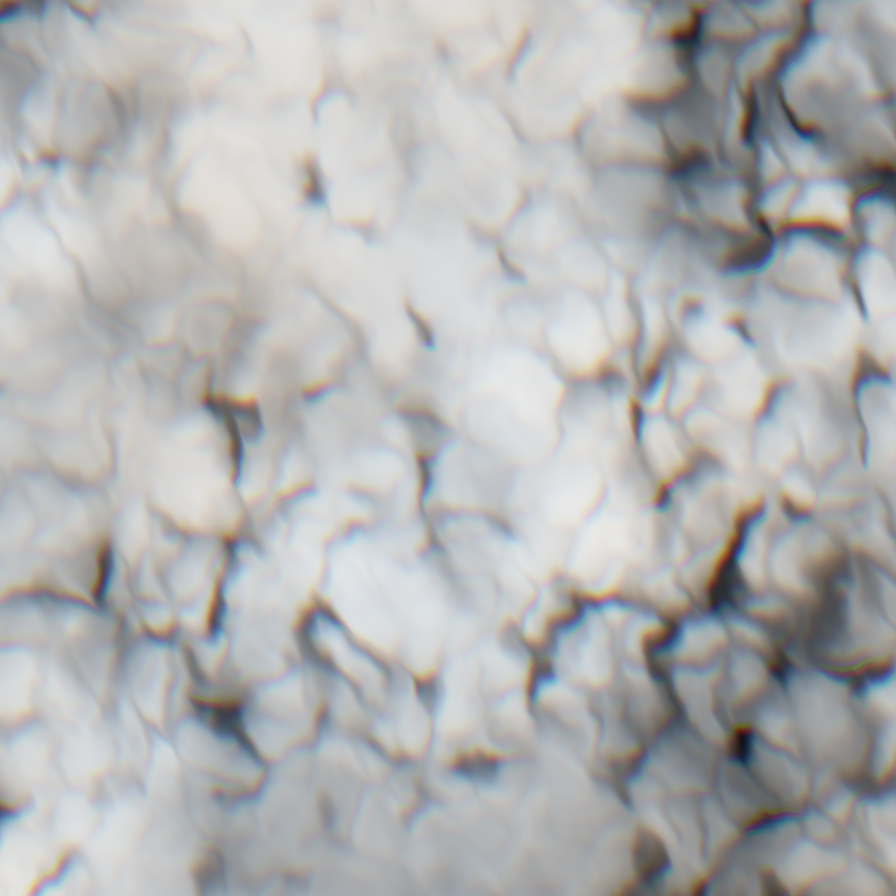
Write a WebGL 1 fragment shader that draws this texture.

```glsl
precision highp float;
// Pale, billowing cloud-like lumps parted by soft grey seams and small dark pits.
// Warped cellular noise gives lumps and seams, fractal noise shades them, and
// each colour channel samples the tone slightly shifted to make colour fringes.
uniform vec2 u_resolution;

const float LUMP_SCALE = 7.5;                 // large lumps per canvas height
const float FOLD_SCALE = 16.0;                // small folds per canvas height
const float WARP = 0.10;                      // bending of the seams
const float BASE_TONE = 0.80;
const float BROAD_CONTRAST = 0.72;
const float SEAM_DEPTH = 0.15;
const float FOLD_DEPTH = 0.08;
const float SHADE_DEPTH = 0.18;
const float PIT_DEPTH = 0.46;
const float MOTTLE_DEPTH = 0.16;
const float STREAK_DEPTH = 0.06;
const vec2 FRINGE = vec2(-0.0025, 0.0055);    // channel shift, red against blue
const vec3 TINT = vec3(0.995, 1.0, 1.003);
const float HUE_DRIFT = 0.06;

float hash(vec2 p) {
  return fract(sin(dot(p, vec2(127.1, 311.7))) * 43758.5453);
}

float noise(vec2 p) {
  vec2 i = floor(p);
  vec2 f = fract(p);
  f = f * f * f * (f * (f * 6.0 - 15.0) + 10.0);
  return mix(mix(hash(i), hash(i + vec2(1.0, 0.0)), f.x),
             mix(hash(i + vec2(0.0, 1.0)), hash(i + vec2(1.0, 1.0)), f.x), f.y);
}

float fbm(vec2 p) {
  float sum = 0.0;
  float weight = 0.533;
  for (int k = 0; k < 4; k++) {
    sum += weight * noise(p);
    p = mat2(0.8, 0.6, -0.6, 0.8) * p * 2.03 + 17.3;
    weight *= 0.5;
  }
  return sum;
}

// Gap between the two nearest cell points: zero on a seam, larger inside a lump
float seamDistance(vec2 p) {
  vec2 cell = floor(p);
  float nearest = 8.0;
  float second = 8.0;
  for (int y = -1; y <= 1; y++) {
    for (int x = -1; x <= 1; x++) {
      vec2 c = cell + vec2(float(x), float(y));
      vec2 point = c + 0.08 + 0.84 * vec2(hash(c), hash(c + 57.3));
      float d = length(point - p);
      second = min(second, max(nearest, d));
      nearest = min(nearest, d);
    }
  }
  return second - nearest;
}

float tone(vec2 p) {
  vec2 bend = vec2(fbm(p * 9.0 + 3.1), fbm(p * 9.0 + 41.7)) - 0.5;
  vec2 q = p + WARP * bend;

  // Lumps and folds, a little taller than wide
  float lump = seamDistance(q * LUMP_SCALE * vec2(1.1, 0.92));
  float fold = seamDistance(q * FOLD_SCALE * vec2(1.1, 0.9) + 9.4);
  float seam = 1.0 - smoothstep(0.0, 0.42, lump);
  float core = 1.0 - smoothstep(0.0, 0.22, lump);
  float crease = 1.0 - smoothstep(0.0, 0.42, fold);

  // Shaded regions, where seams deepen, break up and open into pits
  float shade = smoothstep(0.34, 0.68, fbm(p * 3.6 + 23.0));
  float pit = smoothstep(0.46, 0.86, noise(q * 24.0 + 71.0));
  float broken = smoothstep(0.25, 0.7, noise(q * 13.0 + 52.0));

  // Small uneven patches and fine slanted streaks
  float mottle = fbm(q * vec2(17.0, 14.0) + 12.0) - 0.5;
  float steep = noise(vec2(dot(q, vec2(62.0, -30.0)), dot(q, vec2(7.0, 14.0))));
  float shallow = noise(vec2(dot(q, vec2(30.0, 58.0)), dot(q, vec2(16.0, -8.0))) + 33.0);

  float t = BASE_TONE + BROAD_CONTRAST * (fbm(p * 2.6 + 5.0) - 0.5);
  t -= SEAM_DEPTH * seam * (0.3 + shade) * (0.5 + 0.7 * broken);
  t -= FOLD_DEPTH * crease * (0.4 + shade) * (0.3 + broken);
  t -= SHADE_DEPTH * shade;
  t -= PIT_DEPTH * core * pit * (0.2 + 0.8 * shade);
  t += MOTTLE_DEPTH * mottle * (0.5 + shade);
  t += STREAK_DEPTH * (0.5 * (steep + shallow) - 0.5);
  return t;
}

// Gentle shoulder and toe so that bright lumps stay soft and pits stay above black
float soften(float t) {
  t += 0.45 * max(0.42 - t, 0.0);
  return max(t - 0.5 * max(t - 0.84, 0.0), 0.08);
}

void main() {
  vec2 p = gl_FragCoord.xy / u_resolution.y;
  vec3 color = vec3(soften(tone(p + FRINGE)),
                    soften(tone(p)),
                    soften(tone(p - FRINGE)));
  float drift = HUE_DRIFT * (fbm(p * 4.0 + 90.0) - 0.5);
  color = color * TINT + vec3(drift, 0.0, -drift);
  gl_FragColor = vec4(clamp(color, 0.0, 1.0), 1.0);
}
```
